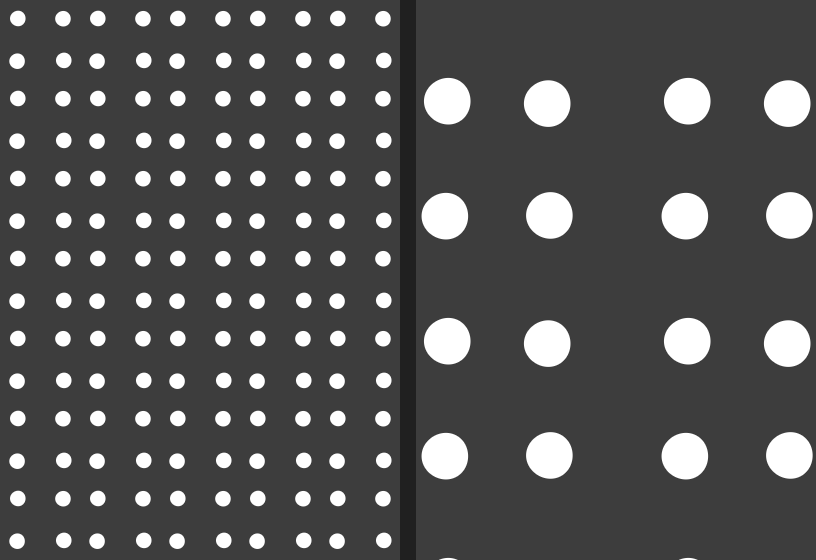
Left, the full canvas; right, a detail of the centre.
Reproduce this pattern procedurally as a Shadertoy shader.

```glsl
// White dots on charcoal, set in a square-cell grid that tiles seamlessly.
// Each cell holds four slightly offset dots; every dot is a distance function
// with a faint three-lobed outline, antialiased over one pixel.

#define REPEATS vec2(5.0, 7.0)
#define DOT_RADIUS 0.097
#define WOBBLE 0.012
#define GROUND vec3(0.24)
#define DOT_COLOUR vec3(1.0)

// Dot centres in cell units, origin at the lower left of the cell
const vec2 CENTRES[4] = vec2[4](
    vec2(0.2235, 0.769), vec2(0.788, 0.766),
    vec2(0.2145, 0.235), vec2(0.798, 0.245));

// Signed distance to a nearly round dot, a little pointed on its left side
float dotDistance(vec2 p) {
    float angle = atan(p.y, p.x + 1e-6);
    return length(p) - DOT_RADIUS * (1.0 - WOBBLE * cos(3.0 * angle));
}

void mainImage(out vec4 fragColor, in vec2 fragCoord) {
    // Repeat the cell a whole number of times each way
    vec2 cell = fract(fragCoord / iResolution.xy * REPEATS);
    float pixel = REPEATS.y / iResolution.y;

    // Nearest of the four dots
    float d = 1.0;
    for (int i = 0; i < 4; i++) {
        d = min(d, dotDistance(cell - CENTRES[i]));
    }

    float coverage = clamp(0.5 - d / pixel, 0.0, 1.0);
    fragColor = vec4(mix(GROUND, DOT_COLOUR, coverage), 1.0);
}
```
